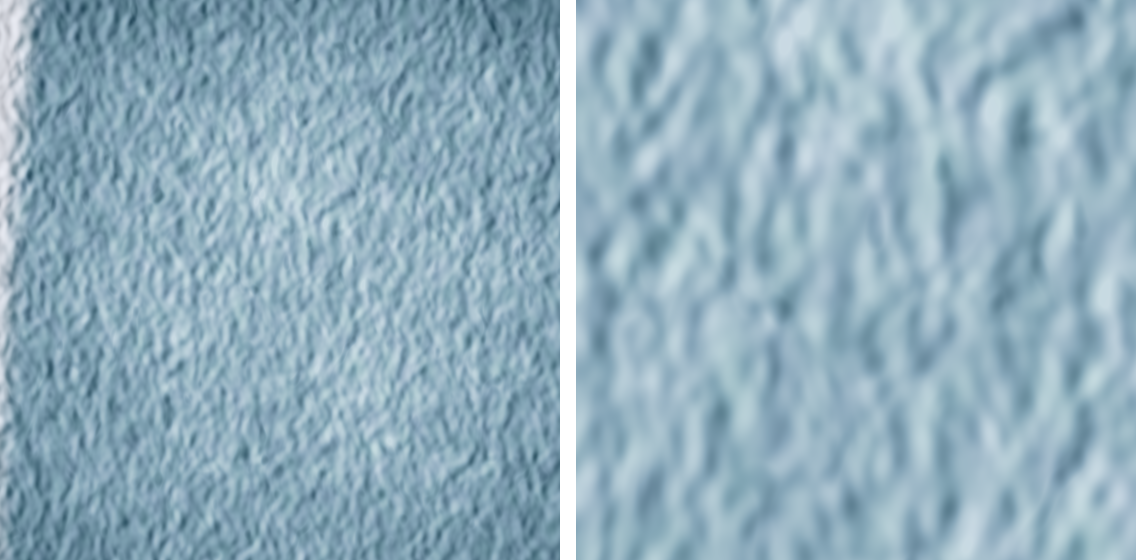
Left: the whole. Right: its middle third, enlarged.
Reproduce this texture procedurally as a three.js fragment shader.

```glsl
// Blue rough-cast plaster wall, lit from the side, with a pale strip down its left edge.
varying vec2 vUv;

const vec3 SHADOW_BLUE = vec3(0.28, 0.42, 0.49);
const vec3 WALL_BLUE = vec3(0.52, 0.65, 0.72);
const vec3 LIT_BLUE = vec3(0.71, 0.80, 0.84);
const vec3 PALE_STRIP = vec3(0.83, 0.84, 0.87);
const vec3 VIOLET_SHIFT = vec3(0.02, -0.01, 0.02);
const vec2 LIGHT_STEP = vec2(0.0048, -0.0018);

float hash(vec2 p) {
  return fract(sin(dot(p, vec2(127.1, 311.7))) * 43758.5453);
}

// Random slope of one lattice corner, projected on the offset from it.
float cornerSlope(vec2 cell, vec2 corner, vec2 f) {
  vec2 id = cell + corner;
  vec2 slope = vec2(hash(id), hash(id + 57.3)) * 2.0 - 1.0;
  return dot(slope, f - corner);
}

float gradientNoise(vec2 p) {
  vec2 cell = floor(p);
  vec2 f = fract(p);
  vec2 u = f * f * f * (f * (f * 6.0 - 15.0) + 10.0);
  float low = mix(cornerSlope(cell, vec2(0.0, 0.0), f), cornerSlope(cell, vec2(1.0, 0.0), f), u.x);
  float high = mix(cornerSlope(cell, vec2(0.0, 1.0), f), cornerSlope(cell, vec2(1.0, 1.0), f), u.x);
  return mix(low, high, u.y);
}

vec2 rotate(vec2 p, float angle) {
  float c = cos(angle);
  float s = sin(angle);
  return vec2(c * p.x - s * p.y, s * p.x + c * p.y);
}

// Upright grains leaning both ways, over coarse lumps, with a little grit.
float plasterHeight(vec2 p) {
  float leanLeft = gradientNoise(rotate(p, 0.36) * vec2(62.0, 32.0));
  float leanRight = gradientNoise(rotate(p, -0.32) * vec2(57.0, 30.0) + 19.0);
  float lumps = gradientNoise(rotate(p, 0.12) * vec2(34.0, 20.0) + 63.0);
  float grit = gradientNoise(rotate(p, 0.1) * vec2(96.0, 58.0) + 41.0);
  return 0.52 * leanLeft + 0.52 * leanRight + 0.5 * lumps + 0.2 * grit;
}

// Height difference along the light; hollows go deeper than ridges shine.
float sideLight(vec2 p, vec2 lightStep) {
  float slope = plasterHeight(p + lightStep) - plasterHeight(p - lightStep);
  return slope - 0.4 * slope * slope;
}

// Scattered small hollows, from 0 on the flat to 1 in the deepest.
float pits(vec2 p) {
  return smoothstep(0.2, 0.55, gradientNoise(p * vec2(48.0, 30.0) + 85.0));
}

// Maps brightness to paint, from shadow through wall to lit ridge.
vec3 paintColor(float tone) {
  vec3 lower = mix(SHADOW_BLUE, WALL_BLUE, tone / 0.6);
  vec3 upper = mix(WALL_BLUE, LIT_BLUE, (tone - 0.6) / 0.4);
  return mix(lower, upper, step(0.6, tone));
}

// Coverage of the strip, which widens towards the top.
float stripMask(vec2 uv, float wobble) {
  float edge = 0.062 * pow(max(uv.y, 0.0), 1.4) - 0.004;
  return 1.0 - smoothstep(edge - 0.035, edge + 0.035, uv.x - wobble);
}

void main() {
  // Bend the grain slightly so that no lattice shows.
  vec2 bend = vec2(gradientNoise(vUv * 13.0), gradientNoise(vUv * 13.0 + 31.0));
  vec2 p = vUv + 0.012 * bend;
  float relief = sideLight(p, LIGHT_STEP);

  // Broad light: bright middle, dim borders, soft blotches.
  vec2 fromCenter = vUv - vec2(0.55, 0.49);
  float blotches = gradientNoise(vUv * 5.0 + 7.0) + 0.8 * gradientNoise(vUv * 16.0 + 3.0);
  float broad = 0.81 - 1.15 * dot(fromCenter, fromCenter) + 0.2 * blotches;
  broad -= 0.12 * smoothstep(0.86, 1.0, vUv.y);

  // Mottling at the size of the lumps, and shaded hollows.
  float mottle = 0.3 * gradientNoise(p * vec2(36.0, 21.0) + 23.0) - 0.28 * pits(p);

  // Painted wall with a faint drift of hue.
  float tone = clamp(broad + mottle + 0.8 * relief, -0.45, 1.15);
  vec3 color = paintColor(tone);
  color += VIOLET_SHIFT * gradientNoise(vUv * vec2(34.0, 22.0) + 11.0);

  // Pale strip, roughened by the same relief.
  vec3 strip = PALE_STRIP + 0.2 * (relief + mottle);
  color = mix(color, strip, stripMask(vUv, 0.03 * relief));

  gl_FragColor = vec4(clamp(color, 0.0, 1.0), 1.0);
}
```
